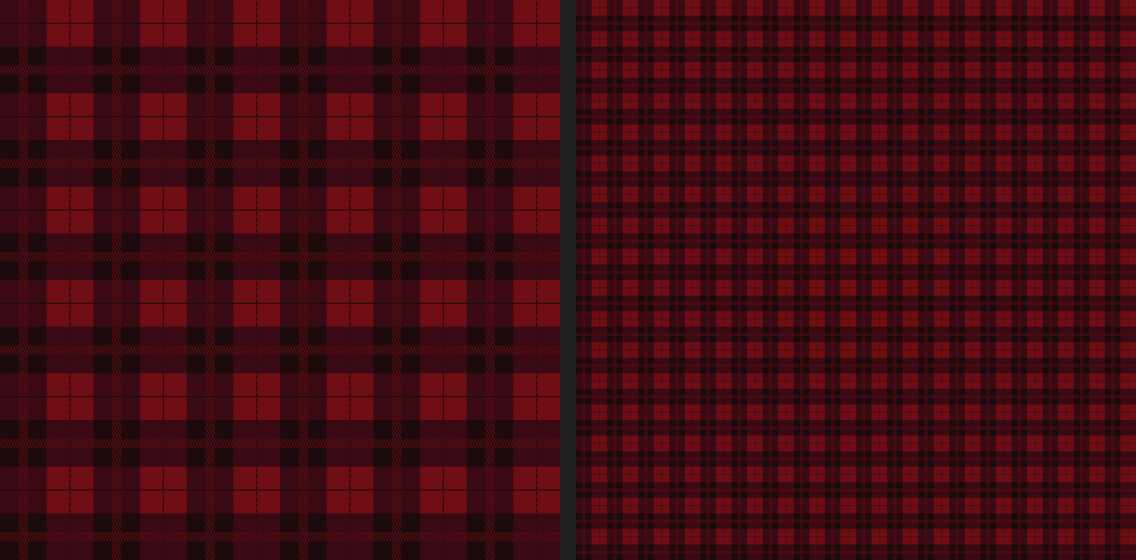
Left: one tile. Right: repeated 3 by 3.
Give the GLSL for this pattern, as a WebGL 1 fragment shader.

```glsl
precision mediump float;
// Dark red tartan: six square setts across and six down.
// Each sett crosses a broad red band with a dark one; the dark band carries a
// twilled stripe and the red band a hairline, all in periodic distances.

uniform vec2 u_resolution;

const float SETTS = 6.0;
const vec2 TWILL_FREQ = vec2(192.0, 96.0); // whole diagonals per canvas side

const vec3 RED = vec3(0.437, 0.052, 0.080);
const vec3 WINE = vec3(0.230, 0.038, 0.078);
const vec3 DARK = vec3(0.108, 0.038, 0.050);
const vec3 STRIPE = vec3(0.325, 0.050, 0.068);

// Antialiased band in a coordinate that wraps at 1.
float band(float t, float centre, float width, float pixel) {
  float d = abs(fract(t - centre + 0.5) - 0.5);
  return clamp((0.5 * width - d) / pixel + 0.5, 0.0, 1.0);
}

// Diagonal thread coverage, softened by the size of a pixel.
float twill(vec2 uv, vec2 freq, vec2 resolution) {
  float footprint = max(freq.x / resolution.x, freq.y / resolution.y);
  return band(dot(uv, freq), 0.25, 0.5, footprint);
}

// Ground colour where a column and a row of the sett cross.
vec3 ground(float redColumn, float redRow) {
  return mix(mix(DARK, WINE, redColumn), mix(WINE, RED, redColumn), redRow);
}

void main() {
  vec2 uv = gl_FragCoord.xy / u_resolution;
  vec2 sett = uv * SETTS;
  vec2 pixel = SETTS / u_resolution;
  float thread = twill(uv, TWILL_FREQ, u_resolution);

  // Broad bands
  float redColumn = band(sett.x, 0.75, 0.5, pixel.x);
  float redRow = band(sett.y, 0.75, 0.5, pixel.y);
  vec3 colour = ground(redColumn, redRow);

  // Twilled stripes, fuller where they cross
  float stripeColumn = band(sett.x, 0.25, 0.1, pixel.x);
  float stripeRow = band(sett.y, 0.25, 0.1, pixel.y);
  float crossing = stripeColumn * stripeRow;
  float stripe = max(stripeColumn, stripeRow) * mix(thread, 1.0, 0.25 * crossing);
  colour = mix(colour, STRIPE, stripe);

  // Fine weave in the cloth
  colour *= mix(0.97, 1.02, thread);

  // Hairlines: the upright one is jagged by the twill, the level one is solid
  float jag = (thread - 0.5) * 0.006;
  float upright = band(sett.x + jag, 0.75, 0.012, pixel.x);
  upright *= mix(0.6, 1.0, thread) * mix(0.4, 1.0, redRow);
  float level = band(sett.y, 0.75, 0.012, pixel.y);
  colour = mix(colour, DARK, max(upright, 0.92 * level));

  gl_FragColor = vec4(colour, 1.0);
}
```
